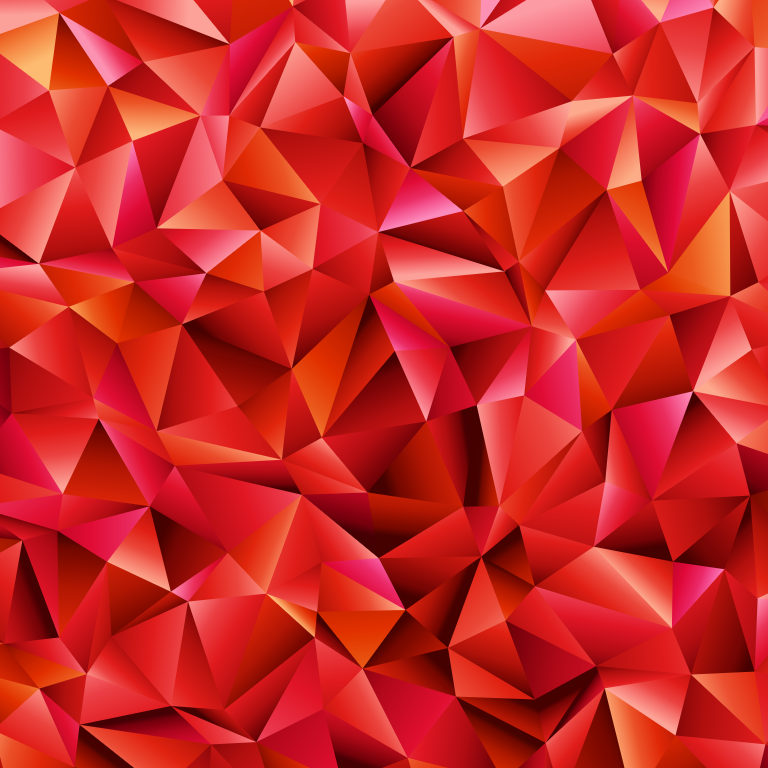
Give the GLSL for this background, as a WebGL 1 fragment shader.

```glsl
precision highp float;
// Low-poly mosaic of red triangles, each shaded by its own linear gradient.

uniform vec2 u_resolution;

const float CELLS = 11.6;         // grid cells across the canvas
const float JITTER = 0.84;        // vertex wander, in cells (below 1)
const mat2 TILT = mat2(0.9, 0.436, -0.436, 0.9);  // hides the grid axes
const float TONE_SPREAD = 0.74;   // tone variation between triangles
const float RAMP_MIN = 0.3;       // tone range inside a triangle
const float RAMP_MAX = 0.9;
const float HEIGHT_LIGHT = 0.32;  // lighter towards the top
const float CORNER_LIGHT = 0.35;  // lighter towards the corners
const vec3 HUE_SHIFT = vec3(0.0, 0.10, -0.16);  // orange (+) or pink (-)

const vec3 SHADOW  = vec3(0.27, 0.00, 0.00);
const vec3 MAROON  = vec3(0.48, 0.02, 0.02);
const vec3 CRIMSON = vec3(0.69, 0.06, 0.05);
const vec3 SCARLET = vec3(0.88, 0.11, 0.10);
const vec3 CORAL   = vec3(0.92, 0.26, 0.25);
const vec3 ROSE    = vec3(0.96, 0.44, 0.42);
const vec3 BLUSH   = vec3(0.99, 0.64, 0.59);

vec3 hash3(vec3 p) {
  p = fract(p * vec3(0.1031, 0.1030, 0.0973));
  p += dot(p, p.yxz + 33.33);
  return fract((p.xxy + p.yxx) * p.zyx);
}

float cross2(vec2 a, vec2 b) {
  return a.x * b.y - a.y * b.x;
}

float doubleArea(vec2 a, vec2 b, vec2 c) {
  return cross2(b - a, c - a);
}

// Jittered grid vertex in canvas units, origin at the centre
vec2 vertexAt(vec2 id) {
  vec2 wander = hash3(vec3(id + 57.0, 3.0)).xy - 0.5;
  return TILT * (id + JITTER * wander) / CELLS;
}

// Tone 0..1 to colour, from deep shadow to pale highlight
vec3 redRamp(float t) {
  vec3 c = mix(SHADOW, MAROON, smoothstep(-0.08, 0.06, t));
  c = mix(c, CRIMSON, clamp((t - 0.06) / 0.20, 0.0, 1.0));
  c = mix(c, SCARLET, clamp((t - 0.26) / 0.32, 0.0, 1.0));
  c = mix(c, CORAL, clamp((t - 0.58) / 0.23, 0.0, 1.0));
  c = mix(c, ROSE, clamp((t - 0.81) / 0.14, 0.0, 1.0));
  return mix(c, BLUSH, clamp((t - 0.95) / 0.17, 0.0, 1.0));
}

vec3 triangleColor(vec3 bary, vec2 centre, vec3 seed) {
  vec3 look = hash3(seed);
  vec3 ramp = hash3(seed + vec3(31.0, 71.0, 13.0));

  // Gradient runs between two corners, the third lies in between
  vec3 w = ramp.x < 0.333 ? bary : (ramp.x < 0.667 ? bary.yzx : bary.zxy);
  float along = w.x + w.y * ramp.y - 0.5;
  along *= fract(ramp.x * 17.0) < 0.5 ? -1.0 : 1.0;

  float light = HEIGHT_LIGHT * centre.y
              + CORNER_LIGHT * (dot(centre, centre) - 0.167);
  float tone = 0.5 + light + TONE_SPREAD * (look.x - 0.5)
             + along * mix(RAMP_MIN, RAMP_MAX, ramp.z);

  float warmth = 2.0 * look.y - 1.0;
  warmth *= abs(warmth);
  vec3 shift = HUE_SHIFT * warmth * clamp(tone + 0.2, 0.0, 1.1);
  return clamp(redRamp(tone) + shift, 0.0, 1.0);
}

// Adds colour weighted by edge-smoothed coverage
void addTriangle(vec2 p, vec2 a, vec2 b, vec2 c, vec3 seed, float pixel,
                 inout vec4 sum) {
  vec3 parts = vec3(doubleArea(p, b, c), doubleArea(p, c, a),
                    doubleArea(p, a, b));
  vec3 edge = parts / vec3(length(c - b), length(a - c), length(b - a));
  float inside = min(edge.x, min(edge.y, edge.z));
  float cover = clamp(inside / pixel + 0.5, 0.0, 1.0);
  if (cover > 0.0) {
    vec3 bary = clamp(parts / max(doubleArea(a, b, c), 1e-6), 0.0, 1.0);
    sum += cover * vec4(triangleColor(bary, (a + b + c) / 3.0, seed), 1.0);
  }
}

void main() {
  float pixel = 1.0 / min(u_resolution.x, u_resolution.y);
  vec2 p = (gl_FragCoord.xy - 0.5 * u_resolution) * pixel;
  vec2 home = floor((p * TILT) * CELLS);
  vec4 sum = vec4(0.0);

  for (int y = -1; y <= 1; y++) {
    for (int x = -1; x <= 1; x++) {
      vec2 id = home + vec2(float(x), float(y));
      vec2 a = vertexAt(id);
      vec2 b = vertexAt(id + vec2(1.0, 0.0));
      vec2 c = vertexAt(id + vec2(1.0, 1.0));
      vec2 d = vertexAt(id + vec2(0.0, 1.0));
      vec3 seed = vec3(id + 91.0, 7.0);

      // Split along the diagonal that leaves the larger smallest half
      float splitAC = min(doubleArea(a, b, c), doubleArea(a, c, d));
      float splitBD = min(doubleArea(a, b, d), doubleArea(b, c, d));
      bool useAC = splitAC > splitBD;
      addTriangle(p, a, b, useAC ? c : d, seed, pixel, sum);
      addTriangle(p, useAC ? a : b, c, d, seed + vec3(0.0, 0.0, 40.0),
                  pixel, sum);
    }
  }
  gl_FragColor = vec4(sum.rgb / max(sum.a, 1e-3), 1.0);
}
```
